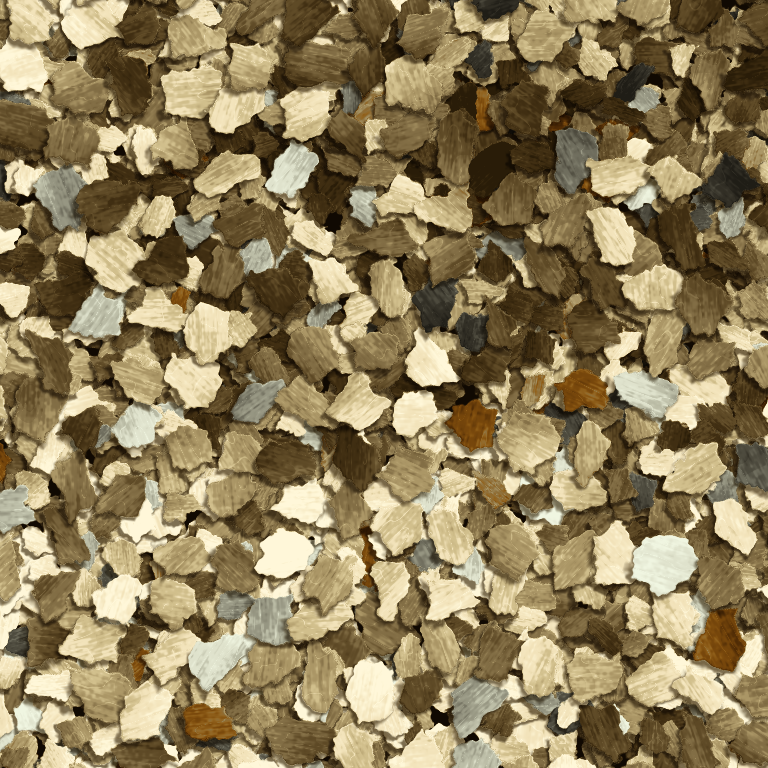
A Shadertoy shader for this texture:

```glsl
// A heap of golden mica flakes in hard sunlight.
// Rotated grids of ragged polygons are walked from the top layer down until
// the pixel is covered; the visible flake is then shaded once.

const float TAU = 6.2831853;
const int LAYERS = 8;
const int SIDES = 5;
const vec2 LIGHT_DIR = vec2(0.55, 0.83);
const vec3 SHADOW_TINT = vec3(0.28, 0.22, 0.11);

vec4 hash4(vec2 p, float seed) {
    vec4 h = fract((p.xyxy + seed) * vec4(0.1031, 0.1030, 0.0973, 0.1099));
    h += dot(h, h.wzxy + 33.33);
    return fract((h.xxyz + h.yzzw) * h.zywx);
}

float hash(vec2 p) {
    vec3 h = fract(p.xyx * 0.1031);
    h += dot(h, h.yzx + 33.33);
    return fract((h.x + h.y) * h.z);
}

float noise(vec2 p) {
    vec2 i = floor(p), f = fract(p);
    f = f * f * (3.0 - 2.0 * f);
    return mix(mix(hash(i), hash(i + vec2(1, 0)), f.x),
               mix(hash(i + vec2(0, 1)), hash(i + vec2(1, 1)), f.x), f.y);
}

mat2 rotation(float a) {
    float c = cos(a), s = sin(a);
    return mat2(c, s, -s, c);
}

// Dark bronze to pale gold, spaced by the share of each colour.
vec3 micaRamp(float t) {
    vec3 c = mix(vec3(0.16, 0.11, 0.03), vec3(0.25, 0.18, 0.07), smoothstep(-0.12, 0.08, t));
    c = mix(c, vec3(0.37, 0.29, 0.15), smoothstep(0.08, 0.27, t));
    c = mix(c, vec3(0.51, 0.43, 0.27), smoothstep(0.27, 0.46, t));
    c = mix(c, vec3(0.67, 0.59, 0.40), smoothstep(0.46, 0.63, t));
    c = mix(c, vec3(0.82, 0.75, 0.55), smoothstep(0.63, 0.80, t));
    c = mix(c, vec3(0.95, 0.89, 0.73), smoothstep(0.80, 0.95, t));
    return mix(c, vec3(1.0, 0.97, 0.85), smoothstep(0.95, 1.2, t));
}

// Distances from a point and from its shadow probe to one random polygon.
vec2 flakeDistances(vec2 p, vec2 probe, vec4 rnd) {
    vec2 d = vec2(length(p), length(probe)) - 0.58;
    for (int k = 0; k < SIDES; k++) {
        float side = float(k);
        vec2 r = fract(rnd.xy * 31.7 * (side + 1.0) + rnd.zw * 17.0);
        float a = TAU * (side + 0.75 * r.x) / float(SIDES);
        vec2 normal = vec2(cos(a), sin(a));
        d = max(d, vec2(dot(p, normal), dot(probe, normal)) - mix(0.27, 0.55, r.y));
    }
    return d;
}

// Broad light and dark areas of the heap.
float heapLight(vec2 p) {
    vec2 corner = p - vec2(0.78, 0.88), left = p - vec2(0.2, 0.6);
    return 0.19 - 0.36 * exp(-6.0 * dot(corner, corner))
         - 0.16 * exp(-18.0 * dot(left, left)) + 0.28 * (noise(p * 6.0) - 0.5);
}

// Cleavage steps, streaks, grain and fine scratches on a flake.
float flakeRelief(vec2 grain) {
    float plates = noise(grain * vec2(1.6, 3.0)) * 4.0;
    float relief = 0.05 * (floor(plates) + smoothstep(0.92, 1.0, fract(plates)) - 1.5);
    relief += 0.16 * (noise(grain * vec2(4.0, 26.0)) - 0.5);
    relief += 0.14 * (noise(grain * 17.0) - 0.5);
    float scratch = abs(noise(grain * vec2(2.0, 6.0) + 40.0) - 0.5);
    return relief + 0.10 * (1.0 - smoothstep(0.0, 0.025, scratch));
}

void mainImage(out vec4 fragColor, in vec2 fragCoord) {
    vec2 p = fragCoord / iResolution.y;
    float clear = 1.0, shade = 1.0;
    float tone = 0.0, lit = 0.0, greyness = 0.0, amber = 0.0;
    vec2 grain = vec2(0.0);

    for (int layer = 0; layer < LAYERS; layer++) {
        if (clear < 0.02) break;
        float seed = 41.0 * float(layer + 1);
        float cells = mix(10.5, 22.0, fract(float(layer) * 0.618 + 0.3));
        mat2 turn = rotation(seed);
        vec2 q = turn * p * cells + seed;
        vec2 sun = turn * LIGHT_DIR;
        float pixel = cells / iResolution.y;
        float chips = 0.15 * (noise(q * 4.5) - 0.5) + 0.07 * (noise(q * 13.0) - 0.5);

        for (int n = 0; n < 4; n++) {
            vec2 id = floor(q - 0.5) + vec2(n % 2, n / 2);
            vec4 rnd = hash4(id, seed);
            if (rnd.w > 0.78) continue;
            vec4 look = fract(rnd * 57.3);

            // Frame of the flake: jittered, turned and stretched.
            vec2 local = q - id - 0.5 - 0.4 * (rnd.xy - 0.5);
            float stretch = 1.0 + 0.25 * look.w;
            mat2 spin = rotation(TAU * rnd.z);
            vec2 squeeze = vec2(1.0 / stretch, stretch);
            vec2 f = spin * local * squeeze;
            vec2 probe = spin * (local + sun * 0.0065 * cells) * squeeze;
            vec2 d = flakeDistances(f, probe, rnd) + chips;

            // Visible part, with a tilted face and a lit rim.
            float weight = clear * (1.0 - smoothstep(-pixel, pixel, d.x));
            float tilt = TAU * look.y;
            float rim = smoothstep(-0.05, -0.01, d.x) * dot(normalize(local + 0.001), sun);
            float face = look.x + 0.18 * dot(f, vec2(cos(tilt), sin(tilt))) + 0.14 * rim;
            tone += weight * face;
            grain += weight * (f + id * 5.3);
            greyness += weight * step(look.z, 0.09);
            amber += weight * step(0.94, look.z);
            lit += weight * shade;
            clear -= weight;
            shade *= 1.0 - 0.7 * (1.0 - smoothstep(-0.04, 0.07, d.y));
        }
    }

    // Shade the surface that was found.
    tone += (1.0 - clear) * (heapLight(p) + flakeRelief(grain));
    vec3 color = micaRamp(tone);
    float grey = dot(color, vec3(0.3, 0.55, 0.15));
    color = mix(color, grey * vec3(0.96, 1.0, 0.93), 0.75 * greyness);
    amber *= 1.0 - smoothstep(0.3, 0.6, tone);
    color *= mix(vec3(1.0), vec3(1.25, 0.95, 0.3), amber);
    color *= mix(SHADOW_TINT, vec3(1.0), lit);
    fragColor = vec4(clamp(color, 0.0, 1.0), 1.0);
}
```
